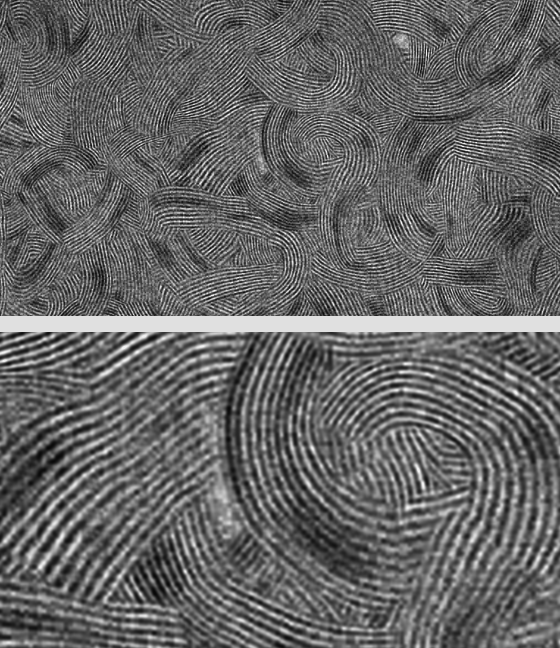
Top: the whole. Bottom: its middle third, enlarged.
Give the GLSL for this texture, as a Shadertoy shader.

```glsl
// Overlapping curved strokes of fine combed grey lines, like scratched graphite.

float hash(vec2 p) {
    return fract(sin(dot(p, vec2(127.1, 311.7))) * 43758.5453);
}

float noise(vec2 p) {
    vec2 cell = floor(p), f = fract(p);
    f = f * f * (3.0 - 2.0 * f);
    return mix(mix(hash(cell), hash(cell + vec2(1, 0)), f.x),
               mix(hash(cell + vec2(0, 1)), hash(cell + vec2(1, 1)), f.x), f.y);
}

// Position in an arc-shaped stroke: x runs along it, y across it
vec2 arcCoords(vec2 p, float angle, float radius) {
    float c = cos(angle), s = sin(angle);
    vec2 v = vec2(c * p.x + s * p.y, c * p.y - s * p.x - radius);
    return vec2(radius * atan(v.x, -v.y), length(v) - radius);
}

float roundedBox(vec2 p, vec2 halfSize, float corner) {
    vec2 q = abs(p) - halfSize + corner;
    return length(max(q, 0.0)) + min(max(q.x, q.y), 0.0) - corner;
}

// Grey of the combed lines inside one stroke
float combedLines(vec2 arc, vec2 p, float seed) {
    float frequency = mix(82.0, 104.0, hash(vec2(seed, 5.0)));
    float wobble = 2.4 * noise(p * 26.0 + seed);
    float wave = cos(6.28318 * frequency * arc.y + wobble);
    float resolved = 1.0 - smoothstep(0.42, 0.7, frequency / iResolution.y);

    // Dark streaks stretched along the stroke
    float streak = noise(vec2(arc.x * 7.0, arc.y * 34.0) + seed);
    float tone = 0.41 + 0.05 * (hash(vec2(seed, 8.0)) - 0.5);
    tone -= 0.19 * smoothstep(0.6, 0.95, streak);

    float depth = mix(0.06, 0.29, noise(p * 12.0 + seed));
    depth *= 0.6 + 0.8 * noise(p * 80.0);
    return tone + depth * resolved * wave * (0.45 + 1.4 * tone);
}

void mainImage(out vec4 fragColor, in vec2 fragCoord) {
    vec2 uv = fragCoord / iResolution.y;
    float edge = max(0.009, 1.0 / iResolution.y);

    // Two scales of warp turn plain arcs into S-bends
    vec2 p = uv + 0.06 * vec2(noise(uv * 4.0), noise(uv * 4.0 + 37.0));
    p += 0.018 * vec2(noise(uv * 10.0 + 5.0), noise(uv * 10.0 + 71.0));

    // Bright ground shows in the rare gaps
    float grey = 0.6;

    // Five staggered layers of strokes, later ones on top
    const float cellSize = 0.19;
    for (int layer = 0; layer < 5; layer++) {
        vec2 shift = vec2(0.37, 0.61) * float(layer);
        vec2 grid = p / cellSize + shift;
        for (int j = -1; j <= 1; j++) {
            for (int i = -1; i <= 1; i++) {
                vec2 cell = floor(grid) + vec2(i, j);
                vec2 key = cell + 19.0 * float(layer);
                float seed = 90.0 * hash(key + 0.5);
                vec2 jitter = 0.5 * vec2(hash(key + 1.3), hash(key + 2.7)) - 0.25;
                vec2 local = (grid - cell - 0.5 - jitter) * cellSize;

                float bend = hash(key + 4.1);
                float radius = mix(0.11, 0.6, bend * bend);
                vec2 arc = arcCoords(local, 6.28318 * hash(key + 6.9), radius);
                vec2 halfSize = vec2(mix(0.12, 0.2, hash(key + 8.2)),
                                     mix(0.042, 0.08, hash(key + 9.6)));
                float d = roundedBox(arc, halfSize, 0.042);
                float cover = 1.0 - smoothstep(-edge, edge, d);
                if (cover > 0.0) {
                    grey = mix(grey, combedLines(arc, p, seed), cover);
                }
            }
        }
    }

    // Film grain, broad unevenness and slightly darker corners
    grey += 0.34 * (noise(uv * 215.0) - 0.5);
    grey += 0.06 * (noise(uv * 3.0 + 11.0) - 0.5);
    vec2 fromCentre = fragCoord / iResolution.xy - 0.5;
    grey -= 0.08 * dot(fromCentre, fromCentre);

    // Lift the highlights and ease the shadows
    float contrast = grey - 0.38;
    grey += 0.6 * contrast * contrast;

    fragColor = vec4(vec3(clamp(grey, 0.03, 0.95)), 1.0);
}
```
